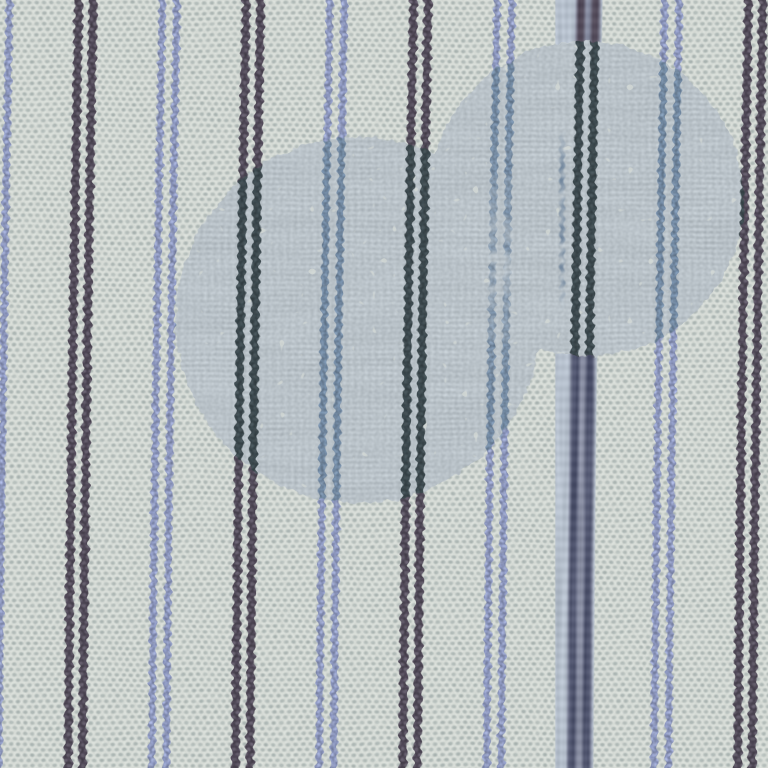
Give the GLSL for this texture, as a three.js fragment shader.

```glsl
varying vec2 vUv;

const vec2 THREADS = vec2(105.0, 144.0);      // weave cells across and down
const float STRIPE_STEP = 0.109;              // dark and blue pairs alternate
const float LINE_OFFSET = 0.0094;             // pair centre to each line
const float DARK_HALF = 0.0051;
const float BLUE_HALF = 0.0043;
const float EDGE = 0.0013;
const float WOBBLE = 0.0014;
const vec3 PATCH_A = vec3(0.467, 0.583, 0.238); // centre, radius
const vec3 PATCH_B = vec3(0.763, 0.741, 0.205);
const float SMEAR_LEFT = 0.723;
const float SMEAR_HALF = 0.020;
const vec3 CLOTH = vec3(0.845, 0.865, 0.845);
const vec3 CLOTH_SHADE = vec3(0.67, 0.71, 0.70);
const vec3 PATCH_CLOTH = vec3(0.725, 0.760, 0.785);
const vec3 DARK_THREAD = vec3(0.25, 0.22, 0.28);
const vec3 BLUE_THREAD = vec3(0.49, 0.53, 0.69);
const vec3 DARK_PATCHED = vec3(0.18, 0.23, 0.25);
const vec3 BLUE_PATCHED = vec3(0.40, 0.49, 0.59);
const vec3 SMEAR_PALE = vec3(0.71, 0.75, 0.80);
const vec3 SMEAR_LINE = vec3(0.31, 0.33, 0.43);

float hash(vec2 p) {
  return fract(sin(dot(p, vec2(127.1, 311.7))) * 43758.5);
}

vec2 gradient(vec2 p) {
  float a = 6.28318 * hash(p);
  return vec2(cos(a), sin(a));
}

float noise(vec2 p) {
  vec2 i = floor(p), f = fract(p);
  vec2 u = f * f * f * (f * (f * 6.0 - 15.0) + 10.0);
  vec2 e = vec2(1.0, 0.0);
  float bottom = mix(dot(gradient(i), f), dot(gradient(i + e), f - e), u.x);
  float top = mix(dot(gradient(i + e.yx), f - e.yx), dot(gradient(i + 1.0), f - 1.0), u.x);
  return mix(bottom, top, u.y);
}

float lineMask(float d, float halfWidth, float soft) {
  return 1.0 - smoothstep(halfWidth - soft, halfWidth + soft, abs(d));
}

// Shadow holes between staggered threads
float weaveHoles(vec2 p) {
  float row = floor(p.y);
  p.x += 0.5 * mod(row, 2.0);
  float strength = 0.7 + 0.3 * hash(floor(p));
  return strength * (1.0 - smoothstep(0.08, 0.5, length((fract(p) - 0.5) * vec2(1.0, 0.9))));
}

float disc(vec2 p, vec3 c) {
  return length(p - c.xy) - c.z;
}

void main() {
  vec2 uv = vUv;
  vec2 weave = uv * THREADS + 0.35 * noise(uv * 14.0);
  float holes = weaveHoles(weave);
  float grain = noise(uv * 230.0);

  // Two overlapping discs with a frayed edge
  float fray = 0.004 * noise(uv * 55.0) + 0.004 * noise(uv * 140.0);
  float discB = disc(uv, PATCH_B) + fray;
  float patchDist = min(disc(uv, PATCH_A) + fray, discB);
  float patched = 1.0 - smoothstep(-EDGE, EDGE, patchDist);

  // Cloth: open weave outside, fine ribs inside the discs
  vec3 cloth = mix(CLOTH, CLOTH_SHADE, holes) + 0.035 * grain;
  float rib = cos(6.28318 * weave.y) * (0.65 + 0.8 * noise(uv * 18.0));
  float thread = cos(6.28318 * weave.x);
  vec3 ribbed = PATCH_CLOTH + 0.028 * rib + 0.012 * thread + 0.05 * grain
    + 0.025 * noise(uv * vec2(9.0, 60.0));
  float fleck = smoothstep(0.42, 0.55, noise(uv * 75.0 + 9.0));
  ribbed = mix(ribbed, CLOTH, 0.7 * fleck);
  vec3 color = mix(cloth, ribbed, patched);

  // Leaning pairs of twisted stripes
  float lean = 0.098 + 0.008 * uv.y + 0.006 * uv.y * uv.y;
  float s = (uv.x - lean) / STRIPE_STEP;
  float index = floor(s + 0.5);
  float blue = mod(index, 2.0);
  float twist = WOBBLE * cos(3.14159 * weave.y);
  float ragged = 0.0016 * noise(uv * vec2(90.0, 150.0));
  float across = (s - index) * STRIPE_STEP + twist + ragged;
  float halfWidth = mix(DARK_HALF, BLUE_HALF, blue) + 0.0012 * grain;
  float stripe = lineMask(abs(across) - LINE_OFFSET, halfWidth, EDGE);
  vec3 yarn = mix(mix(DARK_THREAD, DARK_PATCHED, patched),
                  mix(BLUE_THREAD, BLUE_PATCHED, patched), blue);
  yarn *= 1.0 + 0.28 * grain;
  yarn += 0.14 * holes * (1.0 - 0.5 * patched);
  vec2 worn = (uv - vec2(0.648, 0.66)) / vec2(0.04, 0.10);
  float fade = exp(-dot(worn, worn)) * patched;
  stripe *= 1.0 - fade * clamp(0.65 + 1.3 * noise(uv * vec2(25.0, 70.0)), 0.0, 1.0);
  color = mix(color, yarn, 0.93 * stripe);

  // Stray faint thread beside the fourth dark pair
  float stray = lineMask(uv.x - 0.732 + twist, 0.003, 0.002) * patched;
  stray *= smoothstep(0.59, 0.64, uv.y) * (1.0 - smoothstep(0.78, 0.85, uv.y));
  color = mix(color, BLUE_PATCHED, stray * clamp(0.4 + noise(uv * 80.0), 0.0, 1.0));

  // Smooth vertical smear over that pair, outside the upper disc
  float fromPair = uv.x - lean - 6.0 * STRIPE_STEP - 0.002 * (1.0 - uv.y);
  float smear = smoothstep(SMEAR_LEFT - EDGE, SMEAR_LEFT + EDGE, uv.x)
    * (1.0 - smoothstep(SMEAR_HALF - 0.003, SMEAR_HALF, fromPair))
    * smoothstep(-EDGE, EDGE, discB);
  float streak = noise(vec2(uv.x * 170.0, uv.y * 7.0));
  float smearLine = lineMask(abs(fromPair) - LINE_OFFSET, 0.0050, 0.0035);
  float between = lineMask(fromPair, 0.016, 0.004);
  vec3 smeared = mix(SMEAR_PALE, vec3(0.55, 0.57, 0.65), between);
  vec3 smearInk = mix(SMEAR_LINE, DARK_THREAD + 0.06, smoothstep(0.85, 0.95, uv.y));
  smeared = mix(smeared, smearInk, smearLine) + 0.08 * streak;
  smeared += 0.02 * cos(3.14159 * weave.y);
  color = mix(color, smeared, smear);

  gl_FragColor = vec4(clamp(color, 0.0, 1.0), 1.0);
}
```
